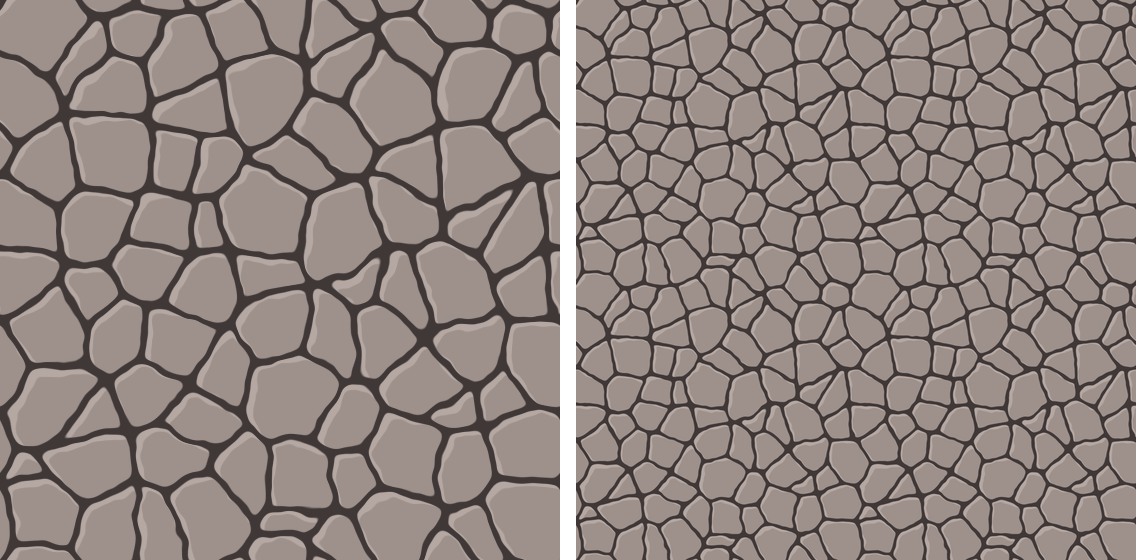
Left, the tile; right, the same tile 2 across and 2 down.
Reproduce this texture procedurally as a Shadertoy shader.

```glsl
const float CELLS = 9.0;

vec3 hash3(vec2 cell) {
    vec3 q = vec3(dot(cell, vec2(127.1, 311.7)),
                  dot(cell, vec2(269.5, 183.3)),
                  dot(cell, vec2(419.2, 371.9)));
    return fract(sin(q + 1.7) * 43758.5453);
}

// Value noise that wraps after a whole number of periods
float wrapNoise(vec2 uv, float period, vec2 seed) {
    vec2 p = uv * period, i = floor(p), f = fract(p);
    f = f * f * (3.0 - 2.0 * f);
    float a = hash3(mod(i, period) + seed).x;
    float b = hash3(mod(i + vec2(1, 0), period) + seed).x;
    float c = hash3(mod(i + vec2(0, 1), period) + seed).x;
    float d = hash3(mod(i + vec2(1, 1), period) + seed).x;
    return mix(mix(a, b, f.x), mix(c, d, f.x), f.y) - 0.5;
}

// Stone centre in xy, size weight in z
vec3 stoneSite(vec2 cell) {
    vec3 h = hash3(mod(cell, CELLS));
    return vec3(cell + 0.5 + 0.86 * (h.xy - 0.5), 0.42 * h.z);
}

// Rounded distance to the stone's edge: x at p, y at p moved towards the light
vec2 stoneEdges(vec2 p, vec2 lightShift) {
    vec2 base = floor(p), ownCell = base;
    vec3 own = vec3(0);
    float nearest = 1e5;
    for (int y = -2; y <= 2; y++)
    for (int x = -2; x <= 2; x++) {
        vec2 cell = base + vec2(x, y);
        vec3 site = stoneSite(cell);
        vec2 r = site.xy - p;
        float power = dot(r, r) - site.z;
        if (power < nearest) {
            nearest = power;
            own = site;
            ownCell = cell;
        }
    }

    // Soft minimum over the straight borders with all neighbours
    float rounding = 0.042;
    vec2 sum = vec2(1e-9);
    for (int y = -3; y <= 3; y++)
    for (int x = -3; x <= 3; x++) {
        vec2 cell = base + vec2(x, y);
        if (cell == ownCell) continue;
        vec3 site = stoneSite(cell);
        vec2 r = site.xy - p, across = site.xy - own.xy;
        float gap = max(length(across), 0.01);
        float edge = (dot(r, r) - site.z - nearest) / (2.0 * gap);
        float litEdge = edge - dot(lightShift, across) / gap;
        sum += exp(-vec2(edge, litEdge) / rounding);
    }
    return -rounding * log(sum);
}

void mainImage(out vec4 fragColor, in vec2 fragCoord) {
    vec2 uv = fragCoord / iResolution.xy;
    float blur = 0.8 * CELLS / iResolution.y;

    // Hand-drawn wobble of the outlines
    vec2 wobble = 0.10 * vec2(wrapNoise(uv, 27.0, vec2(3, 40)), wrapNoise(uv, 27.0, vec2(50, 7)))
                + 0.03 * vec2(wrapNoise(uv, 60.0, vec2(9, 80)), wrapNoise(uv, 60.0, vec2(90, 5)));
    vec2 edges = stoneEdges(uv * CELLS + wobble, vec2(-0.068, 0.066));

    // Uneven rim on the upper left of each stone
    float rimNoise = 0.10 * wrapNoise(uv, 30.0, vec2(21, 63)) + 0.03 * wrapNoise(uv, 64.0, vec2(70, 33));
    float stone = smoothstep(-blur, blur, edges.x - 0.049);
    float face = smoothstep(-blur, blur, edges.y - 0.049 + rimNoise);

    vec3 mortarColor = vec3(0.25, 0.22, 0.215);
    vec3 rimColor = vec3(0.71, 0.66, 0.64);
    vec3 faceColor = vec3(0.62, 0.57, 0.55);
    fragColor = vec4(mix(mortarColor, mix(rimColor, faceColor, face), stone), 1.0);
}
```
